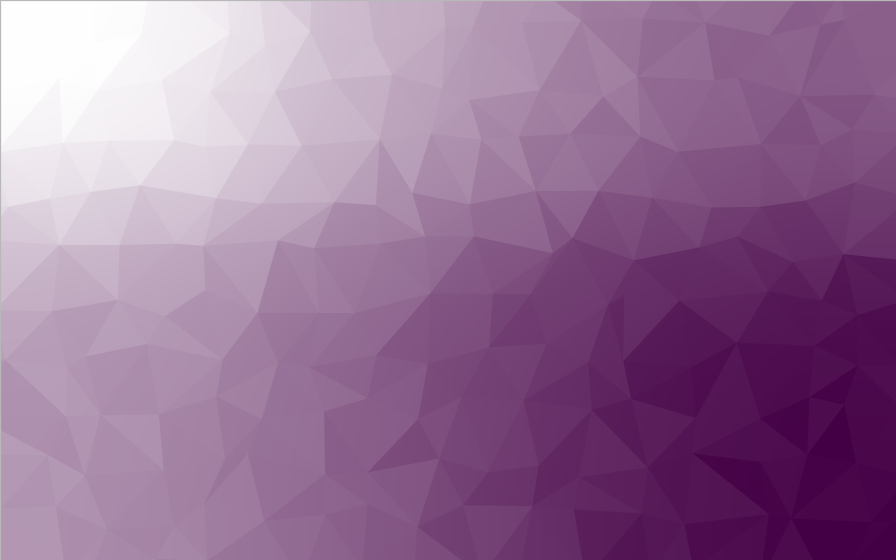
This background is drawn by a Shadertoy shader. Its source:

```glsl
// Low-poly backdrop fading from white at upper left to deep purple at lower right.
// A jittered grid is split into triangles; each facet takes its tone from a smooth
// field at its centre, with a small random offset and a faint inner gradient.

const vec3 DEEP_PURPLE = vec3(0.265, 0.0, 0.27);
const vec3 WHITE = vec3(0.995);
const vec3 RIM_GREY = vec3(0.72);
const float CELL = 0.09625;                    // grid spacing, canvas heights
const vec2 GRID_ORIGIN = vec2(-0.008, -0.021);
const vec2 JITTER = vec2(0.36, 0.27);          // vertex shift, in cells
const float FACET_CONTRAST = 0.055;
const float INNER_GRADIENT = 0.3;
const float RIM_WIDTH = 0.002;

vec2 hash22(vec2 cell) {
    vec3 q = fract(cell.xyx * vec3(0.1031, 0.1030, 0.0973));
    q += dot(q, q.yzx + 33.33);
    return fract((q.xx + q.yz) * q.zy);
}

// Tone over the canvas: 0 is deep purple, 1 is white.
float toneField(vec2 uv) {
    float across = 0.57 * (1.0 - smoothstep(0.0, 0.95, uv.x));
    float upper = 1.0 / (1.0 + exp(-10.0 * (uv.y - 0.60)));
    float cornerGlow = 0.08 * (1.0 - smoothstep(0.15, 0.42, uv.x));
    return 0.01 + across + upper * (0.38 + cornerGlow);
}

vec2 gridVertex(vec2 cell) {
    return cell + JITTER * (2.0 * hash22(cell + 47.0) - 1.0);
}

// Signed distance to the line a-b, positive to the right of it.
float edgeDistance(vec2 p, vec2 a, vec2 b) {
    vec2 e = b - a;
    return dot(p - a, vec2(e.y, -e.x)) / length(e);
}

// Distance to a triangle with counterclockwise corners, negative inside.
float triangleDistance(vec2 p, vec2 a, vec2 b, vec2 c) {
    return max(edgeDistance(p, a, b), max(edgeDistance(p, b, c), edgeDistance(p, c, a)));
}

vec2 gridToCanvas(vec2 g) {
    vec2 heights = g * CELL + GRID_ORIGIN;
    return heights * vec2(iResolution.y / iResolution.x, 1.0);
}

// Returns facet tone times coverage, and coverage.
vec2 facet(vec2 p, vec2 a, vec2 b, vec2 c, float pixel, float random) {
    float coverage = clamp(0.5 - triangleDistance(p, a, b, c) / pixel, 0.0, 1.0);
    float centreTone = toneField(gridToCanvas((a + b + c) / 3.0));
    float tone = mix(centreTone, toneField(gridToCanvas(p)), INNER_GRADIENT);
    float contrast = FACET_CONTRAST * mix(1.0, 0.4, smoothstep(0.7, 0.95, tone));
    tone += contrast * (random - 0.5);
    return vec2(clamp(tone, 0.0, 1.0), 1.0) * coverage;
}

void mainImage(out vec4 fragColor, in vec2 fragCoord) {
    vec2 p = fragCoord / iResolution.y;
    vec2 g = (p - GRID_ORIGIN) / CELL;
    float pixel = 1.0 / (iResolution.y * CELL);

    // Facets of the surrounding cells, blended by coverage.
    vec2 sum = vec2(0.0);
    for (int j = -1; j <= 1; j++) {
        for (int i = -1; i <= 1; i++) {
            vec2 cell = floor(g) + vec2(i, j);
            vec2 a = gridVertex(cell);
            vec2 b = gridVertex(cell + vec2(1.0, 0.0));
            vec2 c = gridVertex(cell + vec2(1.0, 1.0));
            vec2 d = gridVertex(cell + vec2(0.0, 1.0));
            vec2 random = hash22(cell + 113.0);
            // Split each quad along its shorter diagonal.
            if (distance(a, c) < distance(b, d)) {
                sum += facet(g, a, b, c, pixel, random.x);
                sum += facet(g, a, c, d, pixel, random.y);
            } else {
                sum += facet(g, a, b, d, pixel, random.x);
                sum += facet(g, b, c, d, pixel, random.y);
            }
        }
    }
    float tone = sum.y > 0.001 ? sum.x / sum.y : toneField(gridToCanvas(g));
    vec3 color = mix(DEEP_PURPLE, WHITE, tone);

    // Thin pale rim along the left and top borders.
    float rimDistance = min(p.x, 1.0 - p.y);
    float rim = clamp((RIM_WIDTH - rimDistance) * iResolution.y + 0.5, 0.0, 1.0);
    fragColor = vec4(mix(color, RIM_GREY, rim), 1.0);
}
```
